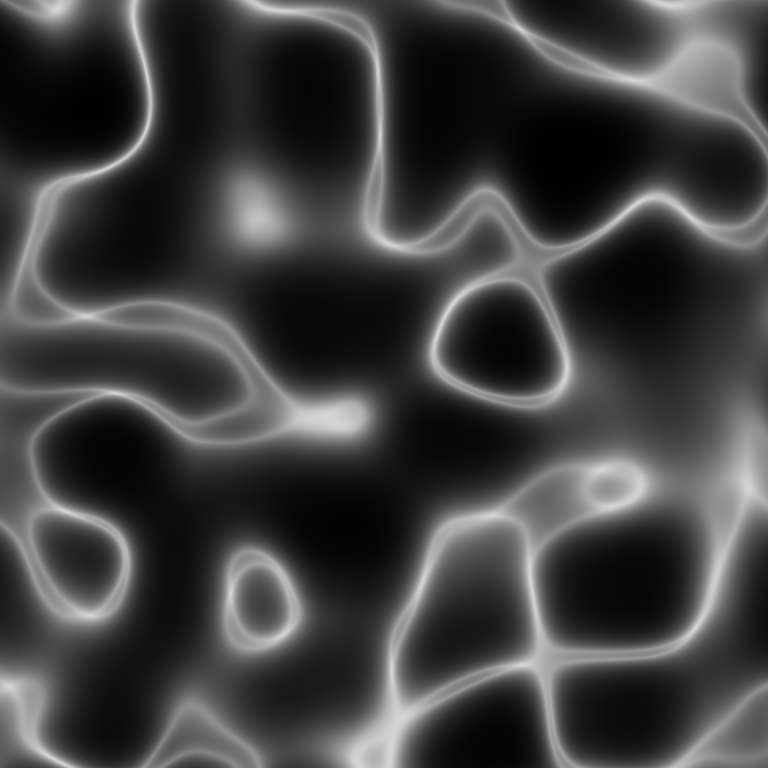
This texture is drawn by a WebGL 1 fragment shader. Its source:

```glsl
precision highp float;

uniform vec2 u_resolution;

#define CELLS 6.0          // noise cells across the canvas
#define SLICE_DEPTH 0.43   // depth of the first noise slice
#define SLICE_GAP 0.14     // distance between the two slices
#define NOISE_GAIN 1.25
#define GLOW_LEVEL 0.65
#define GLOW_FALLOFF 7.2
#define CORE_LEVEL 0.34
#define CORE_FALLOFF 30.0
#define CREST_SOFTNESS 0.012

// Random gradient for a lattice corner, each component in -1..1
vec3 cornerGradient(vec3 corner) {
  vec3 phase = vec3(dot(corner, vec3(127.1, 311.7, 74.7)),
                    dot(corner, vec3(269.5, 183.3, 246.1)),
                    dot(corner, vec3(113.5, 271.9, 124.6)));
  return 2.0 * fract(sin(phase) * 43758.5453) - 1.0;
}

float cornerValue(vec3 cell, vec3 local, vec3 corner) {
  return dot(cornerGradient(cell + corner), local - corner);
}

// Blend of the four corners on one layer of the lattice
float layerValue(vec3 cell, vec3 local, vec2 blend, float layer) {
  float low = mix(cornerValue(cell, local, vec3(0.0, 0.0, layer)),
                  cornerValue(cell, local, vec3(1.0, 0.0, layer)), blend.x);
  float high = mix(cornerValue(cell, local, vec3(0.0, 1.0, layer)),
                   cornerValue(cell, local, vec3(1.0, 1.0, layer)), blend.x);
  return mix(low, high, blend.y);
}

float gradientNoise(vec3 p) {
  vec3 cell = floor(p);
  vec3 local = p - cell;
  vec3 blend = local * local * local * (local * (local * 6.0 - 15.0) + 10.0);
  return mix(layerValue(cell, local, blend.xy, 0.0),
             layerValue(cell, local, blend.xy, 1.0), blend.z);
}

// Bright filament along the zero contour: wide glow plus thin core
float filament(vec3 p) {
  float height = NOISE_GAIN * gradientNoise(p);
  float distanceToCrest = sqrt(height * height + CREST_SOFTNESS * CREST_SOFTNESS);
  return GLOW_LEVEL * exp(-GLOW_FALLOFF * distanceToCrest)
       + CORE_LEVEL * exp(-CORE_FALLOFF * distanceToCrest);
}

void main() {
  vec2 uv = gl_FragCoord.xy / min(u_resolution.x, u_resolution.y);
  vec2 p = uv * CELLS + vec2(3.37, 8.61);

  // Two nearby slices give strands that split and rejoin
  float light = 0.5 * (filament(vec3(p, SLICE_DEPTH))
                     + filament(vec3(p, SLICE_DEPTH + SLICE_GAP)));

  gl_FragColor = vec4(vec3(light), 1.0);
}
```
